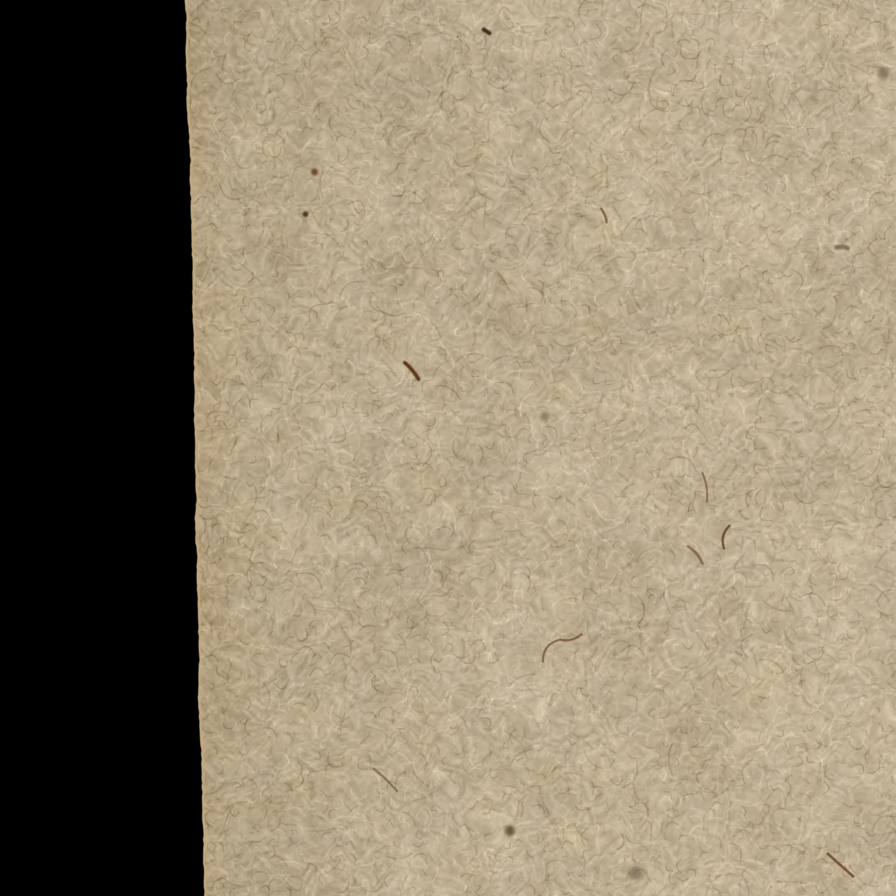
Reproduce this texture procedurally as a WebGL 2 fragment shader.

```glsl
#version 300 es
precision highp float;

uniform vec2 u_resolution;
out vec4 fragColor;

vec2 hash2(vec2 p) {
  vec3 q = fract(p.xyx * vec3(0.1031, 0.1030, 0.0973));
  q += dot(q, q.yzx + 33.33);
  return fract((q.xx + q.yz) * q.zy);
}

float noise(vec2 p) {
  vec2 i = floor(p), f = fract(p);
  f = f * f * (3.0 - 2.0 * f);
  float low = mix(hash2(i).x, hash2(i + vec2(1, 0)).x, f.x);
  float high = mix(hash2(i + vec2(0, 1)).x, hash2(i + vec2(1, 1)).x, f.x);
  return mix(low, high, f.y);
}

float fbm(vec2 p) {
  float sum = 0.0, amp = 0.5;
  for (int i = 0; i < 4; i++) {
    sum += amp * (noise(p) - 0.5);
    p = mat2(1.6, 1.2, -1.2, 1.6) * p + 17.3;
    amp *= 0.55;
  }
  return sum;
}

// Soft coverage of a bowed fibre running from a to b
float strand(vec2 p, vec2 a, vec2 b, float bow, float width) {
  float len = length(b - a);
  vec2 dir = (b - a) / len;
  p -= 0.5 * (a + b);
  vec2 q = vec2(dot(p, dir), dot(p, vec2(-dir.y, dir.x)));
  float t = clamp(2.0 * q.x / len, -1.0, 1.0);
  q.y -= bow * (1.0 - t * t);
  q.x = max(abs(q.x) - 0.5 * len, 0.0);
  float soft = max(width, 1.0 / u_resolution.y);
  return 1.0 - smoothstep(0.2 * width, width + 0.5 * soft, length(q));
}

float spot(vec2 p, vec2 center, float radius) {
  return 1.0 - smoothstep(0.2 * radius, radius, length(p - center));
}

// Random short fibres, one per grid cell: x = dark cover, y = pale cover
vec2 scatter(vec2 p, float cells, float width, float seed) {
  vec2 cover = vec2(0), base = floor(p * cells);
  for (int k = 0; k < 9; k++) {
    vec2 id = base + vec2(k % 3 - 1, k / 3 - 1);
    vec2 place = hash2(id + seed), shape = hash2(id + seed + 41.7), kind = hash2(id + seed + 83.1);
    float angle = 6.2832 * shape.x;
    vec2 reach = vec2(cos(angle), sin(angle)) * mix(0.15, 0.5, shape.y) / cells;
    vec2 center = (id + place) / cells;
    float c = strand(p, center - reach, center + reach, (kind.y - 0.5) * 0.6 / cells, width);
    c *= 0.3 + 0.7 * kind.y;
    cover = max(cover, kind.x < 0.5 ? vec2(c, 0) : vec2(0, c));
  }
  return cover;
}

void main() {
  vec2 uv = gl_FragCoord.xy / u_resolution;
  float pixel = 1.0 / u_resolution.x;

  // Sheet edge, leaning and slightly ragged
  float edge = 0.2255 - 0.0165 * uv.y + 0.002 * smoothstep(0.20, 0.17, uv.y);
  edge -= 0.002 * smoothstep(0.84, 0.88, uv.y);
  edge += 0.0022 * (noise(vec2(uv.y * 45.0, 2.0)) - 0.5) + 0.001 * (noise(vec2(uv.y * 190.0, 7.0)) - 0.5);
  float inside = uv.x - edge;

  // Broad tone and mottling
  vec3 paper = vec3(0.735, 0.672, 0.56);
  paper += 0.022 * smoothstep(0.0, 0.5, inside) - 0.012;
  paper -= vec3(0.035, 0.045, 0.06) * exp(-max(inside, 0.0) * 28.0);
  paper -= 0.022 * smoothstep(0.55, 1.0, uv.y) * smoothstep(0.65, 0.25, uv.x);
  paper += 0.075 * fbm(uv * 13.0) + 0.06 * fbm(uv * 38.0 + 9.0);
  paper += vec3(0.02, 0.0, -0.025) * fbm(uv * 30.0 + 51.0);

  // Felted grain, stretched along a wandering direction
  vec2 warp = vec2(noise(uv * 45.0), noise(uv * 45.0 + 31.0)) * 0.03;
  vec2 g = uv + warp;
  float grain = noise(vec2(g.x + g.y, 1.8 * (g.y - g.x)) * 95.0) - 0.5;
  grain += noise(vec2(g.x - 0.4 * g.y, g.y + 0.4 * g.x) * vec2(110.0, 210.0)) - 0.5;
  paper += 0.07 * grain + 0.045 * (noise(uv * 270.0) - 0.5);

  // Layers of small fibres, from dense to sparse
  for (int i = 0; i < 3; i++) {
    float layer = float(i);
    vec2 cover = scatter(uv, 74.0 - 22.0 * layer, 0.0013, 19.0 * layer + 5.0);
    paper -= vec3(0.075, 0.085, 0.095) * cover.x;
    paper += vec3(0.055, 0.055, 0.05) * cover.y;
  }

  // Larger brown fibres
  float brown = strand(uv, vec2(0.452, 0.595), vec2(0.467, 0.577), 0.001, 0.0024);
  brown = max(brown, 0.8 * strand(uv, vec2(0.814, 0.413), vec2(0.808, 0.388), -0.004, 0.0016));
  brown = max(brown, 0.6 * strand(uv, vec2(0.606, 0.262), vec2(0.625, 0.286), 0.006, 0.0015));
  brown = max(brown, 0.6 * strand(uv, vec2(0.625, 0.286), vec2(0.649, 0.292), -0.003, 0.0015));
  brown = max(brown, 0.55 * strand(uv, vec2(0.768, 0.390), vec2(0.784, 0.371), 0.002, 0.0018));
  brown = max(brown, 0.75 * strand(uv, vec2(0.924, 0.047), vec2(0.952, 0.022), 0.0, 0.0017));
  brown = max(brown, 0.5 * strand(uv, vec2(0.417, 0.142), vec2(0.443, 0.117), 0.001, 0.0015));
  brown = max(brown, 0.6 * strand(uv, vec2(0.671, 0.767), vec2(0.677, 0.752), 0.001, 0.0016));
  brown = max(brown, 0.5 * strand(uv, vec2(0.784, 0.472), vec2(0.789, 0.440), 0.002, 0.0013));
  brown = max(brown, 0.8 * spot(uv, vec2(0.351, 0.808), 0.006));
  paper = mix(paper, vec3(0.36, 0.22, 0.09), brown);

  // Dark specks and faint stains
  float dark = strand(uv, vec2(0.540, 0.967), vec2(0.546, 0.963), 0.0, 0.0026);
  dark = max(dark, 0.9 * spot(uv, vec2(0.341, 0.761), 0.005));
  dark = max(dark, 0.65 * spot(uv, vec2(0.569, 0.073), 0.009));
  dark = max(dark, 0.4 * spot(uv, vec2(0.710, 0.026), 0.013));
  dark = max(dark, 0.45 * spot(uv, vec2(0.986, 0.919), 0.011));
  dark = max(dark, 0.5 * strand(uv, vec2(0.934, 0.724), vec2(0.946, 0.723), 0.001, 0.003));
  dark = max(dark, 0.35 * spot(uv, vec2(0.608, 0.535), 0.008));
  paper = mix(paper, vec3(0.25, 0.19, 0.12), dark);

  // Pale looped fibre
  float pale = strand(uv, vec2(0.348, 0.585), vec2(0.327, 0.550), -0.007, 0.0016);
  paper = mix(paper, vec3(0.82, 0.75, 0.60), 0.6 * pale);

  // Lit rim of the sheet against the black backdrop
  float rim = 1.0 - smoothstep(0.0015, 0.0045, inside);
  paper = mix(paper, vec3(0.77, 0.67, 0.50), 0.75 * rim);
  float sheet = smoothstep(-pixel, pixel, inside);
  fragColor = vec4(clamp(paper, 0.0, 1.0) * sheet, 1.0);
}
```
